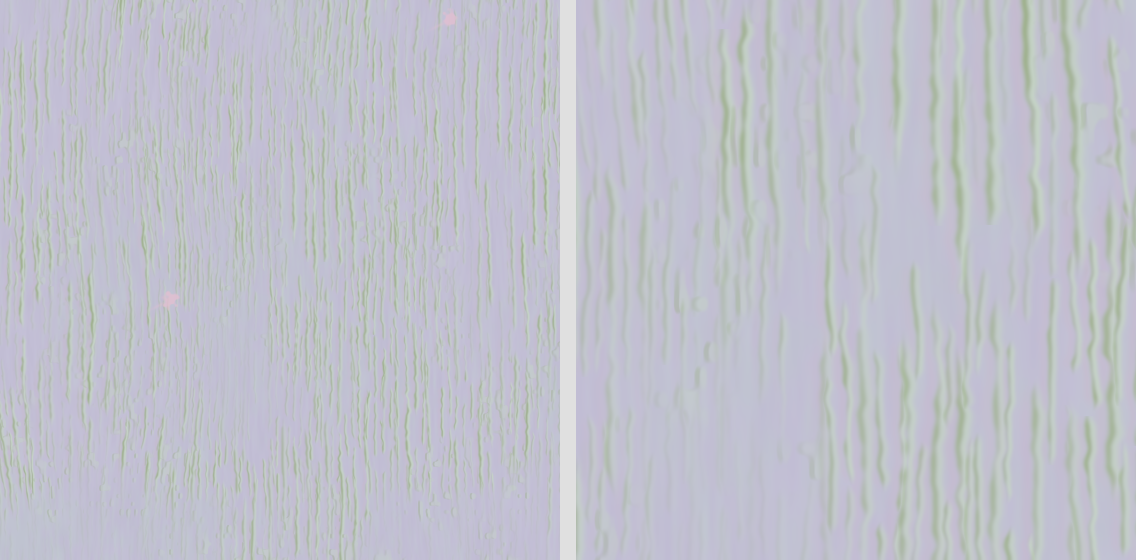
Left: the whole. Right: its middle third, enlarged.
This texture is drawn by a Shadertoy shader. Its source:

```glsl
const vec3 LAVENDER = vec3(0.762, 0.746, 0.836);
const vec3 BLUE_GREY = vec3(0.745, 0.762, 0.812);
const vec3 PINK_EDGE = vec3(0.785, 0.728, 0.805);
const vec3 PALE_GREEN = vec3(0.775, 0.835, 0.775);
const vec3 MOSS_GREEN = vec3(0.615, 0.690, 0.540);
const vec3 KNOT_PINK = vec3(0.880, 0.750, 0.820);
const float COARSE_COLUMNS = 46.0;
const float FINE_COLUMNS = 76.0;
const float GROOVE_WIDTH = 0.0027;
const float KNOT_RADIUS = 0.013;
const vec2 FIRST_KNOT = vec2(0.305, 0.465);

float hash(vec2 p) {
    vec3 q = fract(vec3(p.xyx) * 0.1031);
    q += dot(q, q.yzx + 33.33);
    return fract((q.x + q.y) * q.z);
}

float noise(vec2 p) {
    vec2 i = floor(p), f = fract(p);
    f = f * f * (3.0 - 2.0 * f);
    return mix(mix(hash(i), hash(i + vec2(1, 0)), f.x),
               mix(hash(i + vec2(0, 1)), hash(i + vec2(1, 1)), f.x), f.y);
}

float fbm(vec2 p) {
    return 0.55 * noise(p) + 0.3 * noise(p * 2.1 + 7.3) + 0.15 * noise(p * 4.3 + 19.1);
}

float bell(float d, float width) {
    float t = d / width;
    return exp(-t * t);
}

// Tapered vertical cracks: x = shaded wall, y = lit wall, z = pink rim
vec3 grooves(vec2 p, float columns, float rows, float width, float seed) {
    vec3 walls = vec3(0.0);
    float column = floor(p.x * columns);
    for (int i = -1; i <= 1; i++) {
        float id = column + float(i) + seed;
        float y = p.y * rows + 9.0 * hash(vec2(id, seed));
        vec2 cell = vec2(id, floor(y));
        float along = fract(y) - 0.5;
        float halfLength = mix(0.3, 0.54, hash(cell + 3.7));
        float taper = smoothstep(0.0, 0.09, halfLength - abs(along));
        float depth = taper * mix(0.5, 1.0, hash(cell + 11.3))
                    * step(0.12, hash(cell + 23.9));

        // Ragged course and changing thickness
        float centre = (id - seed + mix(0.2, 0.8, hash(vec2(id, 5.1)))) / columns;
        centre += 0.012 * (hash(cell + 31.7) - 0.5) * along;
        centre += 0.0040 * (noise(vec2(id * 3.1, p.y * 30.0)) - 0.5);
        centre += 0.0028 * (noise(vec2(id * 5.3, p.y * 105.0)) - 0.5);
        float swell = 0.6 * noise(vec2(id * 7.7, p.y * 38.0))
                    + 0.4 * noise(vec2(id * 9.1, p.y * 120.0));
        float w = width * mix(0.6, 1.35, swell) * mix(0.6, 1.0, taper);
        float d = p.x - centre;
        float shade = bell(d + 0.6 * w, 0.75 * w) * smoothstep(0.05, 0.75, swell);
        walls = max(walls, depth * vec3(shade, bell(d - 0.5 * w, 1.05 * w),
                                        bell(d + 2.5 * w, 1.3 * w)));
    }
    return walls;
}

void mainImage(out vec4 fragColor, in vec2 fragCoord) {
    vec2 uv = fragCoord / iResolution.y;

    // Bend the grain slowly
    vec2 p = uv;
    p.x += 0.030 * (noise(uv * vec2(4.0, 2.5)) - 0.5);
    p.x += 0.006 * (noise(uv * vec2(13.0, 9.0) + 4.0) - 0.5);

    // Painted surface with cool patches and faint brush streaks
    float patches = fbm(uv * vec2(5.0, 3.5) + 2.0);
    float streaks = fbm(p * vec2(95.0, 9.0));
    float grain = noise(p * vec2(210.0, 28.0));
    float mottle = noise(uv * vec2(110.0, 60.0));
    float cool = smoothstep(0.46, 0.86, 0.5 * patches + 0.25 * streaks
                                      + 0.18 * mottle + 0.17 * grain);
    vec3 color = mix(LAVENDER, BLUE_GREY, cool);
    color += 0.020 * (streaks - 0.5) + 0.014 * (grain - 0.5);

    // Grooves thin out over the smooth areas
    float worn = smoothstep(0.24, 0.42, fbm(uv * vec2(4.0, 3.0) + 13.0));
    vec3 coarse = grooves(p, COARSE_COLUMNS, 3.6, GROOVE_WIDTH, 17.0);
    vec3 fine = grooves(p, FINE_COLUMNS, 9.0, 0.75 * GROOVE_WIDTH, 131.0);
    float fineArea = smoothstep(0.32, 0.6, fbm(uv * vec2(7.0, 5.0) + 61.0));
    vec3 walls = max(coarse * mix(0.2, 1.0, worn),
                     fine * mix(0.3, 0.95, fineArea) * mix(0.2, 1.0, worn));

    // Small chipped flecks, lit on one side and shaded on the other
    float chipArea = smoothstep(0.52, 0.7, fbm(uv * vec2(9.0, 7.0) + 41.0));
    vec2 chipPoint = p * vec2(150.0, 70.0);
    float lit = smoothstep(0.62, 0.85, noise(chipPoint));
    float shaded = smoothstep(0.62, 0.85, noise(chipPoint + vec2(0.5, 0.0))) * (1.0 - lit);
    walls.xy = max(walls.xy, chipArea * vec2(0.45 * shaded, 0.5 * lit));

    color = mix(color, PINK_EDGE, 0.55 * walls.z);
    color = mix(color, PALE_GREEN, 0.9 * walls.y);
    color = mix(color, MOSS_GREEN, 0.92 * walls.x);

    // Pink knots with a slanting tail
    for (int i = 0; i < 2; i++) {
        vec2 q = uv - FIRST_KNOT - 0.5 * float(i);
        float ragged = 1.3 * (noise(uv * 130.0) - 0.5);
        float spot = 1.0 - smoothstep(0.5, 1.2, length(q) / KNOT_RADIUS + ragged);
        float tail = bell(q.y - 0.5 * q.x, 0.003) * bell(q.x + 0.018, 0.018);
        color = mix(color, KNOT_PINK, max(0.85 * spot, 0.4 * tail));
    }

    fragColor = vec4(color, 1.0);
}
```
